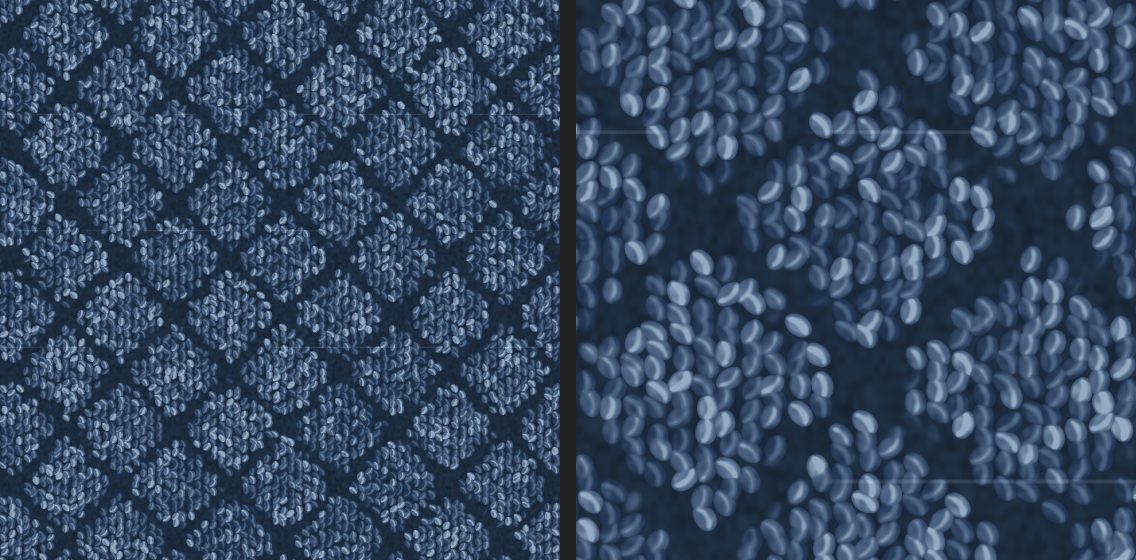
Left: the whole. Right: its middle third, enlarged.
A WebGL 1 fragment shader for this texture:

```glsl
precision highp float;

uniform vec2 u_resolution;

#define TILE_COUNT vec2(5.1, 4.96)
#define TILE_ORIGIN vec2(0.118, 0.941)
#define TILE_HALF 0.425
#define TILE_ROUND 0.13
#define TUFT_COUNT vec2(72.0, 80.0)
#define TUFT_SIZE vec2(0.52, 0.74)
#define SEAM_START 0.38
#define SEAM_SPACING 0.208
#define GAP_COLOR vec3(0.110, 0.168, 0.238)
#define NAVY vec3(0.125, 0.205, 0.320)
#define STEEL vec3(0.290, 0.380, 0.505)
#define PALE vec3(0.580, 0.670, 0.765)

vec2 hash2(vec2 p) {
  vec3 q = fract(p.xyx * vec3(0.1031, 0.1030, 0.0973));
  q += dot(q, q.yzx + 33.33);
  return fract((q.xx + q.yz) * q.zy);
}

float noise(vec2 p) {
  vec2 i = floor(p);
  vec2 f = fract(p);
  f = f * f * (3.0 - 2.0 * f);
  float low = mix(hash2(i).x, hash2(i + vec2(1.0, 0.0)).x, f.x);
  float high = mix(hash2(i + vec2(0.0, 1.0)).x, hash2(i + 1.0).x, f.x);
  return mix(low, high, f.y);
}

// Diagonal lattice coordinates: every integer pair is a diamond centre
vec2 latticePoint(vec2 p) {
  vec2 q = (p - TILE_ORIGIN) * TILE_COUNT;
  return vec2(q.x + q.y, q.x - q.y);
}

// Signed distance to the nearest rounded diamond, in lattice units
float diamondDistance(vec2 p) {
  vec2 f = abs(fract(latticePoint(p) + 0.5) - 0.5);
  vec2 d = f - (TILE_HALF - TILE_ROUND);
  return length(max(d, 0.0)) + min(max(d.x, d.y), 0.0) - TILE_ROUND;
}

// x: pile height, y: yarn brightness
vec2 tuftPile(vec2 p) {
  vec2 g = p * TUFT_COUNT;
  vec2 cell = floor(g);
  float top = 0.0;
  float weightSum = 0.0001;
  float toneSum = 0.0;
  for (int j = -1; j <= 1; j++) {
    for (int i = -1; i <= 1; i++) {
      vec2 id = cell + vec2(float(i), float(j));
      vec2 jitter = hash2(id) - 0.5;
      vec2 trait = hash2(id + 157.0);
      vec2 center = id + 0.5 + jitter * vec2(0.35, 0.6);
      center.y += 0.5 * mod(id.x, 2.0) - 0.25;

      // Only tufts rooted inside a diamond stand up, giving ragged borders
      float edge = diamondDistance(center / TUFT_COUNT) + 0.07 * (trait.x - 0.5);
      float rooted = 1.0 - smoothstep(-0.02, 0.03, edge);

      float angle = 1.7 * (trait.x - 0.5);
      float c = cos(angle);
      float s = sin(angle);
      vec2 d = mat2(c, s, -s, c) * (g - center) / TUFT_SIZE;
      float height = rooted * max(1.0 - dot(d, d), 0.0) * (0.75 + 0.5 * trait.y);

      // Curled strand catching the light on one side of the loop
      float curl = 1.0 - smoothstep(0.0, 0.45, abs(d.x + 0.6 * d.y * d.y - 0.2));
      float tone = 0.14 + 0.55 * trait.y * trait.y + 0.36 * curl;
      float weight = height * height * height * height;
      top = max(top, height);
      weightSum += weight;
      toneSum += weight * tone;
    }
  }
  return vec2(top, toneSum / weightSum);
}

void main() {
  vec2 p = gl_FragCoord.xy / u_resolution;
  vec2 pile = tuftPile(p);
  float fibre = noise(p * vec2(250.0, 170.0)) - 0.5;
  float fleck = noise(p * vec2(120.0, 210.0) + 40.0) - 0.5;

  // Yarn light, with slow fading and a small change from diamond to diamond
  float light = pile.y * mix(0.4, 1.1, smoothstep(0.05, 0.75, pile.x));
  light += 0.26 * fibre + 0.16 * fleck;
  light += 0.08 * (hash2(floor(latticePoint(p) + 0.5) + 20.0).x - 0.5);
  light += 0.10 * (noise(p * 6.0) - 0.5);
  vec3 yarn = mix(NAVY, STEEL, smoothstep(0.0, 0.55, light));
  yarn = mix(yarn, PALE, smoothstep(0.5, 1.0, light));

  // Flat dark backing in the gaps
  vec3 backing = GAP_COLOR * (1.0 + 0.28 * fibre + 0.2 * fleck);
  vec3 color = mix(backing, yarn, smoothstep(0.03, 0.32, pile.x));

  // Faint, broken seams across the width
  float row = (p.y - SEAM_START) / SEAM_SPACING;
  float offset = abs(fract(row + 0.5) - 0.5) * SEAM_SPACING;
  float seam = 1.0 - smoothstep(0.0004, 0.0018, offset);
  seam *= step(-0.5, row) * step(row, 2.5);
  color += 0.09 * seam * smoothstep(0.25, 0.7, noise(p * vec2(22.0, 5.0)));

  gl_FragColor = vec4(color, 1.0);
}
```
